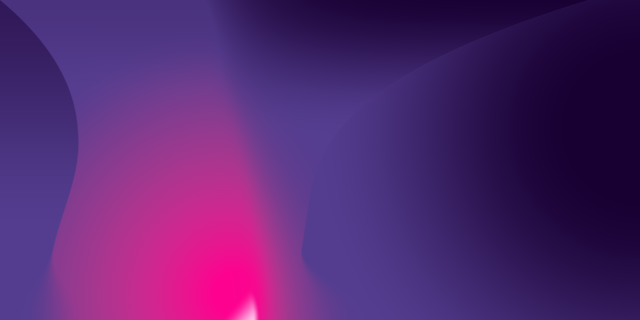
Write a Shadertoy shader that draws this background.

```glsl
// Violet backdrop with a pink light cone rising between two curved, shaded sheets.

const vec3 VIOLET = vec3(0.33, 0.24, 0.56);
const vec3 NIGHT = vec3(0.095, 0.0, 0.20);
const vec3 BLUSH = vec3(1.0, 0.82, 0.95);

// Smooth version of max(x, 0)
float softPositive(float x, float softness) {
    return 0.5 * (x + sqrt(x * x + softness * softness));
}

// Violet to hot pink, with green falling late
vec3 pinkRamp(float t) {
    return vec3(mix(VIOLET.r, 1.0, t), VIOLET.g * (1.0 - t * t * t), VIOLET.b);
}

// Horizontal position of the light cone's crisp right side
float ridgeX(float y) {
    return 0.82 - 0.05 * y - 0.16 * y * y;
}

// Horizontal position of the left sheet's bulging edge
float leftEdgeX(float y) {
    float above = max(y - 0.55, 0.0);
    return 0.245 - 1.42 * pow(above, 2.2) - 0.09 * smoothstep(0.0, 0.42, 0.55 - y);
}

// Horizontal position of the right sheet's sweeping edge
float rightEdgeX(float y) {
    return 0.91 + 0.15 * y + 2.37 * pow(max(y - 0.35, 0.0), 2.59);
}

// Coverage of a sheet from signed horizontal distance inside it
float coverage(float inside, float width) {
    return smoothstep(-width, width, inside);
}

// Pink light: radial on the left of the ridge, quick decay on its right
float pinkLight(vec2 p, float pastRidge) {
    float radial = 1.1 - 1.4 * length(p - vec2(0.74, 0.08));
    float strength = min(softPositive(radial, 0.06), 1.0);
    float decayWidth = max(0.13 - 0.12 * p.y, 0.02);
    return strength * exp(-pastRidge / decayWidth);
}

// Shadow falling from the top, deepest beyond the ridge
float topShadow(float y, float pastRidge) {
    float side = 1.0 - exp(-pastRidge / 0.17);
    float deep = side * smoothstep(0.58, 1.03, y);
    return max(deep, 0.18 * smoothstep(0.7, 1.0, y));
}

// Pale wedge of light at the foot of the cone
float paleWedge(vec2 p) {
    float fromSlope = dot(p - vec2(0.69, 0.0), vec2(0.75, -0.66));
    float fromRight = 0.805 - 2.2 * p.y * p.y - p.x;
    return smoothstep(0.0, 0.085, fromSlope) * smoothstep(-0.008, 0.015, fromRight);
}

void mainImage(out vec4 fragColor, in vec2 fragCoord) {
    vec2 p = fragCoord / iResolution.y;
    float pixel = 1.0 / iResolution.y;
    float pastRidge = softPositive(p.x - ridgeX(p.y), 0.024);

    // Backdrop and light
    vec3 color = pinkRamp(pinkLight(p, pastRidge));
    color = mix(color, NIGHT, topShadow(p.y, pastRidge));
    color = mix(color, BLUSH, 0.95 * paleWedge(p));

    // Sheet edges dissolve toward the bottom
    float dissolve = 1.0 - smoothstep(0.0, 0.22, p.y);
    float edgeWidth = pixel + 0.1 * dissolve;

    // Left sheet, darker toward the top
    vec3 leftSheet = mix(VIOLET, NIGHT, 0.6 * smoothstep(0.25, 1.05, p.y));
    color = mix(color, leftSheet, coverage(leftEdgeX(p.y) - p.x, edgeWidth));

    // Right sheet, sinking into a dark pool at the far side
    float pool = 1.0 - smoothstep(0.2, 1.05, length(p - vec2(2.0, 0.6)));
    vec3 rightSheet = mix(VIOLET, NIGHT, pool);
    float rightInside = p.x - rightEdgeX(p.y) - 0.15 * dissolve;
    color = mix(color, rightSheet, coverage(rightInside, edgeWidth));

    fragColor = vec4(color, 1.0);
}
```
